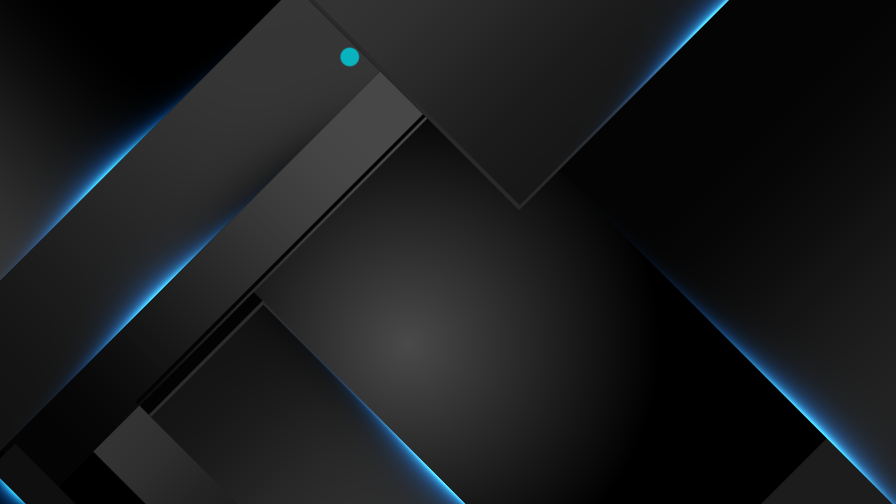
A WebGL 1 fragment shader for this background:

```glsl
precision highp float;

uniform vec2 u_resolution;

#define GLOW_WIDTH 0.030
#define GLOW_BLUE vec3(0.03, 0.40, 0.90)
#define GLOW_CORE vec3(0.22, 0.55, 0.20)
#define SPOT_CENTER vec2(0.81, 0.683)
#define SPOT_RADIUS 0.50
#define SPOT_GRAY 0.29
#define DOT_CENTER vec2(0.694, 0.113)
#define DOT_RADIUS 0.0185
#define DOT_COLOR vec3(0.03, 0.70, 0.75)
#define FAR 9.0

// Antialiased half plane: 1 where x is positive
float side(float x) {
  float blur = 1.0 / u_resolution.y;
  return smoothstep(-blur, blur, x);
}

// Rectangle in the diagonal coordinates
float slab(vec2 q, vec2 low, vec2 high) {
  return side(q.x - low.x) * side(high.x - q.x)
       * side(q.y - low.y) * side(high.y - q.y);
}

vec3 layer(vec3 under, float gray, float mask) {
  return mix(under, vec3(gray), mask);
}

// Light on the positive side of an edge, tapering away from its middle
vec3 glow(float dist, float along, float reach) {
  float taper = exp(-along * along / (reach * reach));
  float width = GLOW_WIDTH * (0.35 + 0.65 * taper);
  float light = taper * exp(-max(dist, 0.0) / width);
  return side(dist) * (GLOW_BLUE * light + GLOW_CORE * pow(light, 3.0));
}

void main() {
  // Height units, y downward; q.x is constant on rising edges, q.y on falling ones
  vec2 p = gl_FragCoord.xy / u_resolution.y;
  p.y = 1.0 - p.y;
  vec2 q = vec2(p.x + p.y, p.x - p.y);

  // Spotlit floor
  float spot = max(1.0 - length(p - SPOT_CENTER) / SPOT_RADIUS, 0.0);
  vec3 color = vec3(SPOT_GRAY * spot);

  // Right field and lower right corner
  float rightGray = 0.015 + 0.12 * smoothstep(1.7, 2.65, q.x);
  color = layer(color, rightGray, slab(q, vec2(1.447, 0.771), vec2(FAR)));
  color = layer(color, 0.11, slab(q, vec2(2.51, -FAR), vec2(FAR, 0.771)));
  color += glow(q.y - 0.771, q.x - 2.48, 0.45);

  // Upper left field
  float leftGray = 0.20 * smoothstep(0.15, -0.55, q.y);
  color = layer(color, leftGray, side(0.558 - q.x));
  color += glow(0.558 - q.x, q.y + 0.139, 0.28);

  // Upper band, shaded along its lower edge
  float bandGray = mix(0.07, 0.21, smoothstep(-0.9, 0.4, q.y));
  float shade = exp(-abs(0.896 - q.x) / 0.06 - pow((q.y - 0.12) / 0.3, 2.0));
  float band = slab(q, vec2(0.558, -FAR), vec2(0.896, 0.613));
  color = layer(color, bandGray * (1.0 - 0.6 * shade), band);
  color += band * glow(0.896 - q.x, q.y + 0.278, 0.28);

  // Lower band with a dark groove
  float lowerGray = mix(0.015, 0.28, smoothstep(-0.8, 0.5, q.y));
  color = layer(color, lowerGray, slab(q, vec2(0.896, -0.89), vec2(1.083, 0.613)));
  color = layer(color, 0.01, slab(q, vec2(1.066, -0.528), vec2(1.076, 0.613)));
  color = layer(color, 0.01, slab(q, vec2(1.083, -0.528), vec2(1.118, -0.076)));

  // Lower left blocks
  float blockGray = mix(0.20, 0.12, smoothstep(1.08, 1.5, q.x));
  color = layer(color, blockGray, slab(q, vec2(1.081, -0.711), vec2(FAR, -0.528)));
  color = layer(color, 0.06, slab(q, vec2(0.91, -0.949), vec2(FAR, -0.85)));
  color += glow(-0.949 - q.y, q.x - 1.0, 0.12);

  // Lower panel with a pale rim
  float panel = slab(q, vec2(1.118, -0.528), vec2(FAR, -0.076));
  float inner = slab(q, vec2(1.127, -0.528), vec2(FAR, -0.082));
  float panelGray = mix(0.08, 0.18, smoothstep(1.118, 1.75, q.x));
  panelGray *= 1.0 - 0.5 * exp(-abs(q.y + 0.076) / 0.06);
  color = layer(color, 0.17, panel);
  color = layer(color, panelGray, inner);
  color += panel * glow(-0.076 - q.y, q.x - 1.82, 0.32);

  // Top wedge with a pale rim
  float wedge = slab(q, vec2(-FAR, 0.613), vec2(1.447, FAR));
  float face = slab(q, vec2(-FAR, 0.624), vec2(1.439, FAR));
  float wedgeGray = mix(0.20, 0.09, smoothstep(0.65, 1.447, q.x));
  color = layer(color, 0.16, wedge);
  color = layer(color, wedgeGray, face);
  color += wedge * glow(1.447 - q.x, q.y - 1.377, 0.30);

  // Small disc
  color = mix(color, DOT_COLOR, side(DOT_RADIUS - length(p - DOT_CENTER)));

  gl_FragColor = vec4(clamp(color, 0.0, 1.0), 1.0);
}
```
